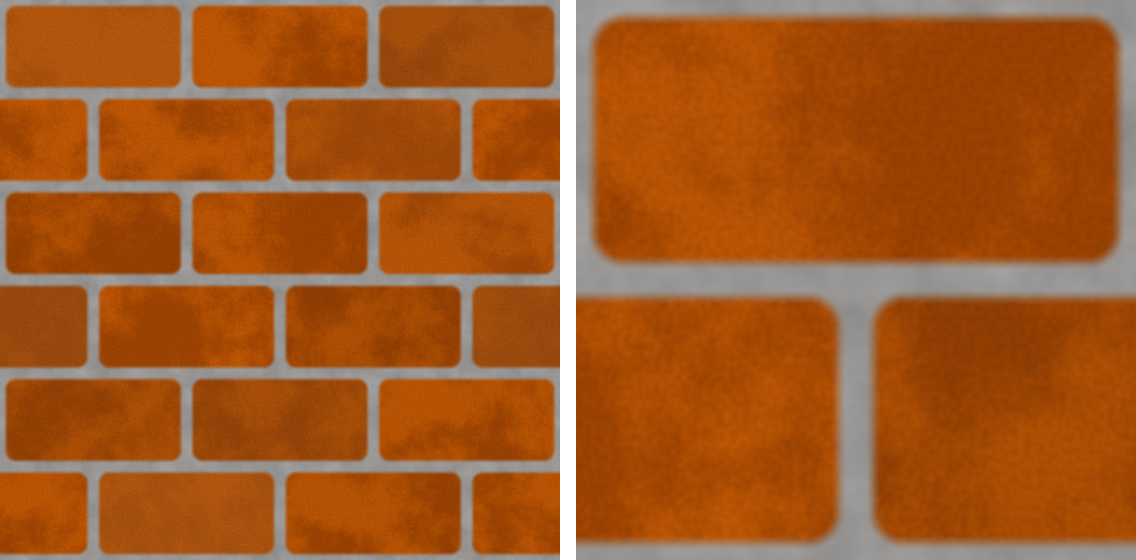
Left: the whole. Right: its middle third, enlarged.
This pattern is drawn by a Shadertoy shader. Its source:

```glsl
#define COLUMNS 3.0
#define ROWS 6.0
#define JOINT 0.125
#define CORNER 0.11
#define SOFTNESS 0.03
#define PATCH_SCALE 6.0
#define MORTAR_SCALE 18.0
#define DARK_CLAY vec3(0.585, 0.248, 0.008)
#define LIGHT_CLAY vec3(0.710, 0.320, 0.010)
#define MUTED_CLAY vec3(0.620, 0.320, 0.085)
#define MORTAR vec3(0.595, 0.590, 0.583)

// Integer hash to a value in 0..1
float hash(vec2 cell, float seed) {
    uvec3 q = uvec3(ivec3(vec3(cell, seed))) * uvec3(1597u, 3571u, 7919u);
    uint h = (q.x ^ (q.y << 8) ^ q.z) * 747796u + 28913u;
    h = (h ^ (h >> 15)) * 73471u;
    h = (h ^ (h >> 13)) * 91127u;
    h ^= h >> 16;
    return float(h & 65535u) / 65536.0;
}

float cornerSlope(vec2 corner, vec2 offset, float period, float seed) {
    float angle = 6.28319 * hash(mod(corner, period), seed);
    return dot(vec2(cos(angle), sin(angle)), offset);
}

// Gradient noise that wraps after a whole number of cells
float gradientNoise(vec2 p, float period, float seed) {
    vec2 i = floor(p), f = p - i;
    vec2 w = f * f * f * (f * (f * 6.0 - 15.0) + 10.0);
    vec2 e = vec2(1.0, 0.0);
    float low = mix(cornerSlope(i, f, period, seed),
                    cornerSlope(i + e, f - e, period, seed), w.x);
    float high = mix(cornerSlope(i + e.yx, f - e.yx, period, seed),
                     cornerSlope(i + e.xx, f - e.xx, period, seed), w.x);
    return mix(low, high, w.y);
}

float fbm(vec2 uv, float period, int octaves, float gain, float seed) {
    float sum = 0.0, amplitude = 1.0;
    for (int k = 0; k < octaves; k++) {
        sum += amplitude * gradientNoise(uv * period, period, seed + float(k));
        amplitude *= gain;
        period *= 2.0;
    }
    return sum;
}

float roundedBox(vec2 p, vec2 halfSize, float radius) {
    vec2 d = abs(p) - halfSize + radius;
    return length(max(d, 0.0)) + min(max(d.x, d.y), 0.0) - radius;
}

vec3 brickColor(vec2 uv, vec2 id) {
    float seed = 20.0 + 10.0 * (id.x + COLUMNS * id.y);
    float bias = 0.5 * (hash(id, 3.0) - 0.5);
    float muted = smoothstep(0.35, 1.0, hash(id, 5.0));
    float tone = mix(0.95, 1.05, hash(id, 7.0));

    // Broad stains with grainy borders
    float stain = fbm(uv, PATCH_SCALE, 6, 0.66, seed);
    vec3 clay = mix(DARK_CLAY, LIGHT_CLAY, smoothstep(-0.5, 0.5, stain + bias));
    clay = mix(clay, MUTED_CLAY, 0.6 * muted);

    // Fine speckle
    float grain = gradientNoise(uv * 240.0, 240.0, seed + 8.0);
    return clay * tone * (1.0 + 0.08 * grain);
}

void mainImage(out vec4 fragColor, in vec2 fragCoord) {
    vec2 uv = fragCoord / iResolution.xy;

    // Running bond: alternate rows shift by half a brick
    vec2 grid = uv * vec2(COLUMNS, ROWS);
    float row = floor(grid.y);
    grid.x += 0.5 * (1.0 - mod(row, 2.0));
    vec2 id = vec2(mod(floor(grid.x), COLUMNS), row);

    // Distance in units of one row height
    vec2 cellSize = vec2(ROWS / COLUMNS, 1.0);
    vec2 local = (fract(grid) - 0.5) * cellSize;
    float dist = roundedBox(local, 0.5 * (cellSize - JOINT), CORNER);
    float edge = max(SOFTNESS, ROWS / iResolution.y);
    float brickMask = 1.0 - smoothstep(-edge, edge, dist);

    // Cloudy mortar
    float cloud = fbm(uv, MORTAR_SCALE, 4, 0.6, 1.0);
    vec3 mortar = MORTAR * (1.0 + 0.11 * cloud);

    fragColor = vec4(mix(mortar, brickColor(uv, id), brickMask), 1.0);
}
```
